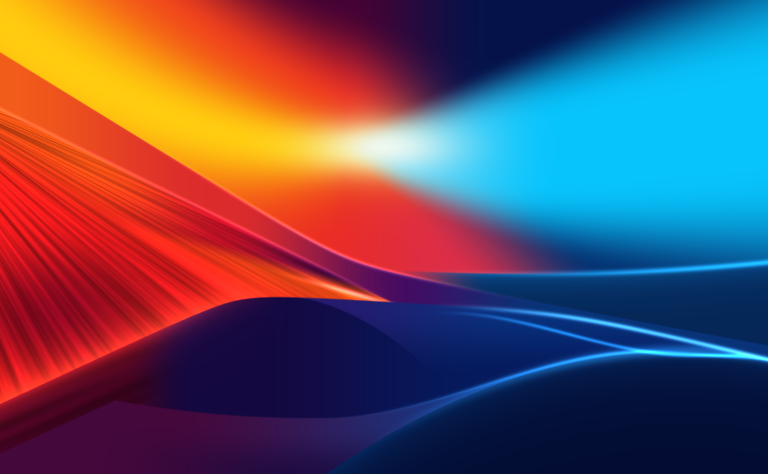
Give the GLSL for this background, as a WebGL 1 fragment shader.

```glsl
precision highp float;
// Abstract backdrop: a warm and a cold beam meet over flowing satin sheets.
// The sky blends soft beams; sheets are filled below bent curves, then given
// fanned gradient-noise streaks and thin glowing edges.
uniform vec2 u_resolution;

vec2 gradientAt(vec2 cell) {
  float a = 6.2832 * fract(sin(dot(cell, vec2(127.1, 311.7))) * 4375.85);
  return vec2(cos(a), sin(a));
}

float gradientNoise(vec2 p) {
  vec2 i = floor(p), f = fract(p), u = f * f * (3.0 - 2.0 * f), e = vec2(1, 0);
  float low = mix(dot(gradientAt(i), f), dot(gradientAt(i + e), f - e), u.x);
  float high = mix(dot(gradientAt(i + e.yx), f - e.yx), dot(gradientAt(i + 1.0), f - 1.0), u.x);
  return mix(low, high, u.y);
}

// Zero for negative d, d for positive d, rounded over width w.
float bend(float d, float w) { return 0.5 * (d + sqrt(d * d + w * w)); }

float fill(float d) {
  float soft = 1.2 / u_resolution.y;
  return smoothstep(-soft, soft, d);
}

float glow(float d, float w) { return exp(-d * d / (w * w)); }

vec3 sky(vec2 p) {
  vec2 d = p - vec2(0.45, 0.69);
  float left = max(-d.x, 0.0), right = max(d.x, 0.0);

  // Warm beam: yellow core, orange halo, red falling to maroon.
  float h = d.y + 0.005 - 1.3 * left * left;
  float width = 0.04 + 0.35 * left;
  vec3 warm = mix(vec3(0.92, 0.17, 0.14), vec3(0.86, 0.18, 0.28), smoothstep(0.4, 0.6, p.x));
  warm = mix(warm, vec3(0.27, 0.01, 0.2), smoothstep(0.18, 0.4, h + 0.6 * (p.x - 0.3)));
  warm = mix(warm, vec3(0.97, 0.42, 0.06), glow(h, width * 2.1));
  warm = mix(warm, vec3(1.0, 0.8, 0.06), glow(h, width));

  // Cold side with a widening cyan cone.
  vec3 cold = mix(vec3(0.02, 0.2, 0.45), vec3(0.02, 0.07, 0.29), smoothstep(0.5, 0.9, p.y));
  float cone = 1.0 - smoothstep(-1.0, 1.0, (d.y - 0.5 * right) / (0.03 + 0.28 * right));
  float floorEdge = 0.16 * (1.0 - exp(-right / 0.12));
  cone *= smoothstep(-1.0, 1.0, (d.y + floorEdge) / (0.025 + 0.26 * right));
  vec3 cyan = mix(vec3(0.35, 0.82, 0.96), vec3(0.03, 0.77, 0.99), smoothstep(0.08, 0.28, d.x));
  cold = mix(cold, cyan, cone);

  float seam = 0.45 + 0.55 * max(-d.y, 0.0);
  vec3 col = mix(warm, cold, smoothstep(0.0, 0.19, p.x - seam));
  col = mix(col, cyan, cone * smoothstep(-0.01, 0.08, d.x));
  float core = exp(-pow((d.x - 0.05) / 0.09, 2.0) - pow(d.y / 0.055, 2.0));
  return mix(col, vec3(0.95, 0.98, 0.95), 0.95 * core);
}

vec3 sheet(vec2 p, float lowerEdge) {
  float crease = 0.77 - 0.8 * p.x, fold = 0.5 - 0.46 * (p.x - 0.2);
  vec2 fan = p - vec2(-0.15, 0.85);
  float streak = gradientNoise(vec2(atan(fan.y, fan.x) * 55.0, length(fan) * 2.5));
  streak += 0.5 * gradientNoise(vec2(atan(fan.y, fan.x) * 130.0, length(fan) * 4.0));

  // Translucent upper layer.
  vec3 upper = mix(vec3(0.95, 0.36, 0.1), vec3(0.86, 0.17, 0.17), smoothstep(0.0, 0.28, p.x));
  upper = mix(upper, vec3(0.27, 0.04, 0.38), smoothstep(0.3, 0.54, p.x));

  // Lower satin: orange shoulder, crimson hollow, shaded fold.
  vec3 lower = mix(vec3(0.98, 0.34, 0.08), vec3(0.94, 0.11, 0.1), smoothstep(0.0, 0.17, crease - p.y));
  vec2 hollow = (p - vec2(0.07, 0.34)) / vec2(0.15, 0.14);
  lower = mix(lower, vec3(0.42, 0.0, 0.13), 0.75 * exp(-dot(hollow, hollow)));
  vec3 shade = mix(vec3(0.72, 0.06, 0.14), vec3(0.22, 0.02, 0.3), smoothstep(0.28, 0.48, p.x));
  lower = mix(lower, shade, smoothstep(-0.004, 0.03, p.y - fold) * smoothstep(0.1, 0.3, p.x));
  lower *= 1.0 + 0.5 * streak * (1.0 - smoothstep(0.4, 0.6, p.x));
  lower += vec3(0.35, 0.18, 0.08) * exp(-abs(p.y - lowerEdge) / 0.035) * (1.0 - smoothstep(0.25, 0.42, p.x));

  vec3 col = mix(upper, lower, fill(crease - p.y));
  col += vec3(0.25, 0.12, 0.15) * glow(p.y - crease, 0.004) * smoothstep(0.6, 0.3, p.x);
  col += vec3(0.8, 0.4, 0.5) * glow(p.y - fold, 0.005) * glow(p.x - 0.46, 0.05);
  return mix(col, vec3(0.03, 0.2, 0.47), smoothstep(0.5, 0.72, p.x));
}

vec3 valley(vec2 p, float top) {
  // Maroon slope on the left, navy dome, bluer wing on the right.
  vec3 col = mix(vec3(0.24, 0.01, 0.12), vec3(0.08, 0.03, 0.25), smoothstep(0.16, 0.25, p.x));
  col *= 1.0 + 0.5 * gradientNoise(vec2((p.y - 0.7 * p.x) * 45.0, p.x * 3.0)) * smoothstep(0.25, 0.15, p.x);
  col = mix(col, vec3(0.02, 0.1, 0.36), smoothstep(0.32, 0.62, p.x));
  float dome = 0.378 - 3.6 * pow(max(p.x - 0.35, 0.0), 2.0);
  float wing = fill(p.y - dome) * smoothstep(0.34, 0.4, p.x);
  col = mix(col, mix(vec3(0.15, 0.1, 0.43), vec3(0.03, 0.2, 0.5), smoothstep(0.4, 0.7, p.x)), wing * smoothstep(0.2, 0.36, p.y));
  col += vec3(0.5, 0.09, 0.05) * exp(-(top - p.y) / 0.025) * smoothstep(0.38, 0.2, p.x);

  // Ribbon and the dark hill in front of it.
  float ribbon = 0.118 + 0.14 * smoothstep(0.42, 0.84, p.x) + 0.6 * pow(max(0.4 - p.x, 0.0), 2.0) - 0.1 * max(p.x - 0.85, 0.0);
  ribbon = min(ribbon, 0.044 + 0.74 * p.x);
  float hill = 0.26 - 1.2 * (p.x - 0.89) * (p.x - 0.89);
  vec3 band = mix(vec3(0.27, 0.03, 0.23), vec3(0.05, 0.25, 0.57), smoothstep(0.2, 0.72, p.x));
  band = mix(band, vec3(0.09, 0.03, 0.23), 0.7 * smoothstep(0.02, 0.12, ribbon - p.y) * smoothstep(0.1, 0.4, p.x));
  col = mix(col, band, fill(ribbon - p.y));
  vec3 front = mix(vec3(0.01, 0.05, 0.2), vec3(0.02, 0.14, 0.35), exp(-max(hill - p.y, 0.0) / 0.06));
  col = mix(col, front, fill(hill - p.y));
  float lit = smoothstep(0.42, 0.85, p.x);
  col += vec3(0.15, 0.55, 0.75) * lit * (0.6 * glow(p.y - ribbon, 0.004) + 0.45 * glow(p.y - hill, 0.012));
  float strand = mix(0.34, 0.25, smoothstep(0.58, 0.9, p.x));
  return col + vec3(0.1, 0.4, 0.55) * glow(p.y - strand, 0.004) * smoothstep(0.55, 0.75, p.x);
}

void main() {
  vec2 p = gl_FragCoord.xy / u_resolution;
  float horizon = 0.422 + 0.25 * (p.x - 0.69) * (p.x - 0.69);
  float ridge = 0.27 + 0.3 * (1.0 - p.x) + 0.7 * bend(0.455 - p.x, 0.06);
  float rim = 0.382 - 0.09 * (p.x - 0.35) - 0.85 * bend(0.31 - p.x, 0.04) - 0.3 * bend(p.x - 0.74, 0.1);

  vec3 col = sky(p);
  vec3 water = mix(vec3(0.02, 0.15, 0.34), vec3(0.03, 0.29, 0.54), exp(-abs(horizon - p.y) / 0.03));
  col = mix(col, water, fill(horizon - p.y) * smoothstep(0.5, 0.64, p.x));
  col += vec3(0.1, 0.45, 0.55) * glow(p.y - horizon, 0.006) * smoothstep(0.52, 0.95, p.x);
  col = mix(col, sheet(p, rim), fill(ridge - p.y));
  col += vec3(0.4, 0.22, 0.25) * glow(p.y - ridge, 0.004) * glow(p.x - 0.42, 0.15);
  col = mix(col, valley(p, rim), fill(rim - p.y));
  col += vec3(0.3, 0.65, 0.75) * glow(p.y - rim, 0.005) * smoothstep(0.55, 0.8, p.x);
  gl_FragColor = vec4(clamp(col, 0.0, 1.0), 1.0);
}
```
